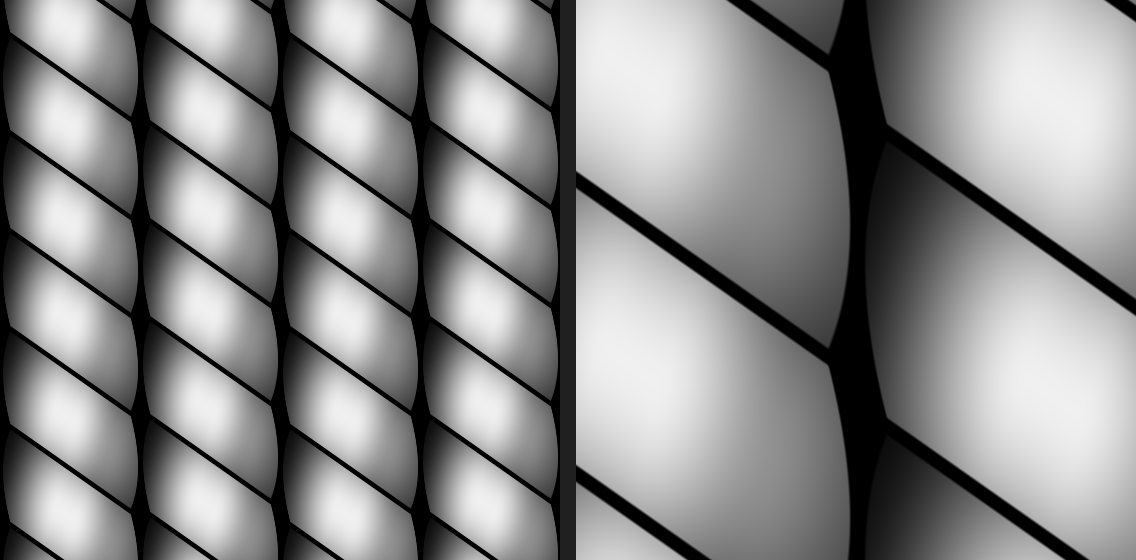
Left, the full canvas; right, a detail of the centre.
Write a three.js fragment shader that draws this pattern.

```glsl
varying vec2 vUv;

const float COLUMNS = 4.0;
const float STRAND_PITCH = 0.1749;
const float SLOPE = 0.703;
const float ODD_SHIFT = 0.0176;
const float SOFT = 0.001;

// Strand coordinate: 0 at the upper groove, 1 at the lower one
float strandPhase(float depth, float across, float pitch, float slope) {
  return fract((depth - slope * across) / pitch);
}

// Half width of the rope, swelling between grooves
float ropeHalfWidth(float phase, float notch, float bulge) {
  return notch + bulge * 4.0 * phase * (1.0 - phase);
}

float grooveDistance(float phase, float pitch, float slope) {
  return min(phase, 1.0 - phase) * pitch * inversesqrt(1.0 + slope * slope);
}

// Bright core, steep shadow on the left, long grey falloff on the right
float strandShade(float side, float phase) {
  float w = side + 0.35 * (phase - 0.5);
  float left = mix(0.06, 0.94, smoothstep(-1.1, -0.2, w));
  float right = mix(1.0, 0.62, smoothstep(0.05, 0.6, w));
  float rim = 1.0 - 0.6 * smoothstep(0.5, 1.3, w);
  float q = 2.0 * phase - 1.0;
  return left * right * rim * (1.0 - 0.3 * q * q);
}

void main() {
  // Column cell and signed distance from its axis
  float cell = (vUv.x - 0.001) * COLUMNS;
  float across = (fract(cell) - 0.5) / COLUMNS;
  float odd = mod(floor(cell), 2.0);

  // Twisted strands, stepped on alternate columns
  float depth = 1.0 - vUv.y - 0.138 + odd * ODD_SHIFT;
  float phase = strandPhase(depth, across, STRAND_PITCH, SLOPE);

  // Silhouette and grooves
  float halfWidth = ropeHalfWidth(phase, 0.106, 0.0145);
  float body = smoothstep(-SOFT, SOFT, halfWidth - abs(across));
  float groove = grooveDistance(phase, STRAND_PITCH, SLOPE);
  float strand = smoothstep(-SOFT, SOFT, groove - 0.0041);

  float grey = strandShade(across / 0.1205, phase) * body * strand;
  gl_FragColor = vec4(vec3(grey), 1.0);
}
```
